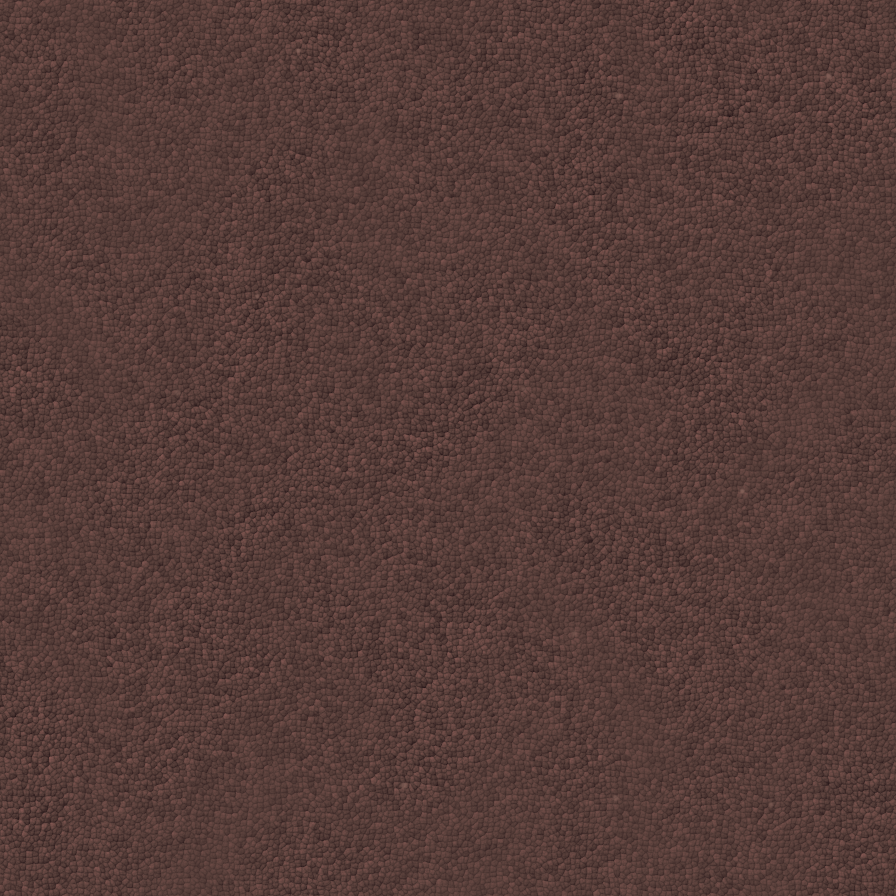
A WebGL 1 fragment shader for this texture:

```glsl
precision highp float;
// Fine reddish-brown granular ground: tiny lit grains, dark crevices, smoother patches and rare pale specks.

uniform vec2 u_resolution;

#define GRAINS 160.0          // grains across the canvas
#define GRIT_RATIO 1.8        // finer grit relative to the grains
#define GRIT_AMOUNT 0.40
#define RELIEF 1.9            // side lighting on each grain
#define CREVICE 1.5           // darkness between grains
#define GRAIN_TINT 1.7        // brightness spread between grains
#define SPECK_GRID 4.0
#define SPECK_RADIUS 0.0035
#define DARK vec3(0.285, 0.200, 0.188)
#define MID vec3(0.332, 0.239, 0.220)
#define LIGHT vec3(0.390, 0.272, 0.252)
#define SPECK vec3(0.530, 0.390, 0.355)

vec2 hash2(vec2 p) {
  vec2 q = vec2(dot(p, vec2(127.1, 311.7)), dot(p, vec2(269.5, 183.3)));
  return fract(sin(q) * 43758.5453);
}

// Cellular noise: xy = offset from the nearest seed, z = edge distance, w = grain id.
vec4 cellular(vec2 p) {
  vec2 cell = floor(p);
  vec2 offset = vec2(0.0);
  float nearest = 8.0;
  float second = 8.0;
  float id = 0.0;
  for (int y = -1; y <= 1; y++) {
    for (int x = -1; x <= 1; x++) {
      vec2 c = cell + vec2(float(x), float(y));
      vec2 h = hash2(c);
      vec2 d = p - c - 0.1 - 0.8 * h;
      float dist = length(d);
      if (dist < nearest) {
        second = nearest;
        nearest = dist;
        offset = d;
        id = fract(h.x * 17.3 + h.y * 31.7);
      } else {
        second = min(second, dist);
      }
    }
  }
  return vec4(offset, second - nearest, id);
}

// Layered, bent sines: broad patches from -1 to 1.
float patches(vec2 p) {
  p += 0.05 * sin(p.yx * vec2(17.0, 21.0) + vec2(1.3, 4.1));
  float wide = sin(p.x * 13.0 + 2.0 * sin(p.y * 7.0)) * sin(p.y * 11.0 + 1.7 * sin(p.x * 9.0));
  float small = sin(p.x * 29.0 - p.y * 17.0 + 1.0) * sin(p.y * 33.0 + p.x * 12.0);
  return 0.65 * wide + 0.35 * small;
}

// Signed tone of one layer of grains, lit from the upper left.
float grainTone(vec2 p) {
  vec4 g = cellular(p);
  float slope = dot(g.xy, vec2(-0.6, 0.8));
  float open = smoothstep(0.0, 0.40, g.z) - 0.6;
  return RELIEF * slope + CREVICE * open + GRAIN_TINT * (g.w - 0.5);
}

// Coverage of rare pale specks, one at most per grid cell.
float speckMask(vec2 p, float pixel) {
  vec2 cell = floor(p * SPECK_GRID);
  vec2 h = hash2(cell + 71.0);
  vec2 center = (cell + 0.15 + 0.7 * h) / SPECK_GRID;
  float strength = step(0.35, fract(h.x * 13.7 + h.y * 7.9)) * (0.4 + 0.5 * h.y);
  float radius = SPECK_RADIUS * (0.7 + 0.5 * h.x);
  return strength * (1.0 - smoothstep(0.3 * radius, radius + pixel, length(p - center)));
}

vec3 groundColor(vec2 p) {
  float rough = patches(p);
  vec2 warped = p + 0.002 * sin(p.yx * vec2(47.0, 53.0));
  float tone = grainTone(warped * GRAINS);
  tone += GRIT_AMOUNT * grainTone(warped * GRAINS * GRIT_RATIO + 37.0);
  tone = tone * (0.92 + 0.30 * rough) - 0.06 * rough;
  return MID + min(tone, 0.0) * (MID - DARK) + max(tone, 0.0) * (LIGHT - MID);
}

void main() {
  float pixel = 1.0 / min(u_resolution.x, u_resolution.y);
  vec2 uv = gl_FragCoord.xy * pixel;

  // Four samples per pixel soften the grain edges.
  vec3 color = vec3(0.0);
  for (int i = 0; i < 4; i++) {
    float k = float(i);
    vec2 shift = vec2(mod(k, 2.0), floor(k * 0.5)) - 0.5;
    color += 0.25 * groundColor(uv + 0.5 * shift * pixel);
  }

  color = mix(color, SPECK, speckMask(uv, pixel));
  gl_FragColor = vec4(color, 1.0);
}
```
